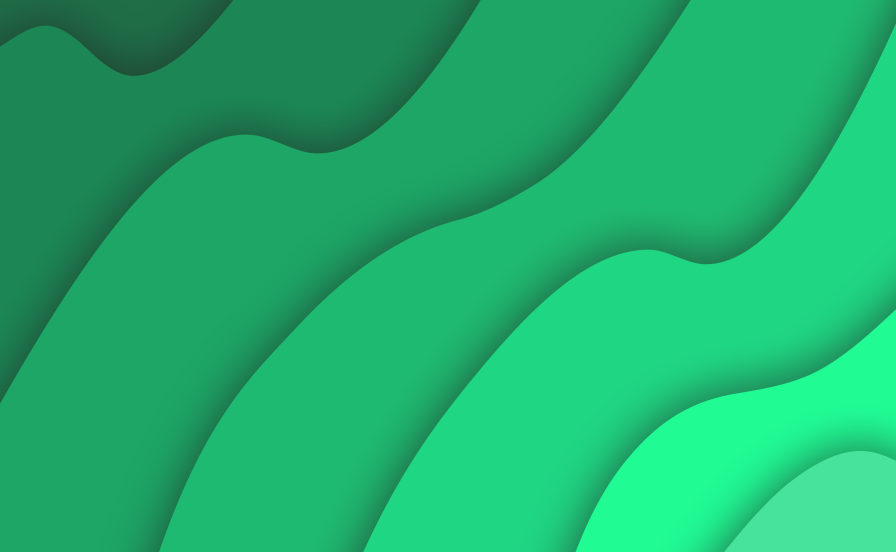
Reproduce this background procedurally as a WebGL 1 fragment shader.

```glsl
precision highp float;
// Stacked green paper waves rising to the right, each casting a soft shadow.

uniform vec2 u_resolution;

#define CANVAS_WIDTH 7.68
#define SHADOW_SIGMA 0.20
#define SHADOW_OPACITY 0.74
#define SHADOW_COLOR vec3(0.12, 0.16, 0.14)
#define BACKDROP vec3(0.12, 0.43, 0.28)

// Cubic Hermite segment; each knot is (x, height, slope).
float hermite(float x, vec3 a, vec3 b) {
    float w = b.x - a.x;
    float t = (x - a.x) / w;
    float s = 1.0 - t;
    return s * s * ((1.0 + 2.0 * t) * a.y + t * w * a.z)
         + t * t * ((3.0 - 2.0 * t) * b.y - s * w * b.z);
}

// Smooth wave crest through five knots, continued straight past both ends.
float crest(float x, vec3 a, vec3 b, vec3 c, vec3 d, vec3 e) {
    if (x < a.x) return a.y + a.z * (x - a.x);
    if (x < b.x) return hermite(x, a, b);
    if (x < c.x) return hermite(x, b, c);
    if (x < d.x) return hermite(x, c, d);
    if (x < e.x) return hermite(x, d, e);
    return e.y + e.z * (x - e.x);
}

// Lays one sheet, filled below its crest, over the colour beneath it.
vec3 addSheet(vec3 under, vec2 p, vec3 fill,
              vec3 a, vec3 b, vec3 c, vec3 d, vec3 e) {
    // Gaussian blur: weighted columns across, a soft step down each column.
    float shade = 0.0;
    float total = 0.0;
    for (int i = -8; i <= 8; i++) {
        float z = float(i) * 0.3;
        float weight = exp(-0.5 * z * z);
        float depth = p.y - crest(p.x + z * SHADOW_SIGMA, a, b, c, d, e);
        shade += weight * smoothstep(-2.2, 2.2, depth / SHADOW_SIGMA);
        total += weight;
    }
    vec3 color = mix(under, SHADOW_COLOR, SHADOW_OPACITY * shade / total);

    // Crisp edge, using the slope to turn height into distance.
    float pixel = CANVAS_WIDTH / u_resolution.x;
    float h = crest(p.x, a, b, c, d, e);
    float slope = (crest(p.x + pixel, a, b, c, d, e) - h) / pixel;
    float dist = (p.y - h) / sqrt(1.0 + slope * slope);
    return mix(color, fill, smoothstep(-0.7, 0.7, dist / pixel));
}

void main() {
    // Canvas units with y pointing down from the top edge.
    vec2 p = vec2(gl_FragCoord.x, u_resolution.y - gl_FragCoord.y)
           * CANVAS_WIDTH / u_resolution.x;

    // Sheets from the dark back to the bright front.
    vec3 color = BACKDROP;
    color = addSheet(color, p, vec3(0.11, 0.53, 0.335),
        vec3(0.0, 0.40, -0.65), vec3(0.40, 0.22, 0.03), vec3(0.77, 0.44, 0.95),
        vec3(1.14, 0.65, 0.0), vec3(2.0, 0.0, -1.25));
    color = addSheet(color, p, vec3(0.113, 0.65, 0.40),
        vec3(0.0, 3.46, -1.75), vec3(1.0, 1.92, -1.25), vec3(2.14, 1.155, 0.05),
        vec3(2.72, 1.315, 0.0), vec3(4.12, 0.0, -1.65));
    color = addSheet(color, p, vec3(0.12, 0.73, 0.443),
        vec3(1.36, 4.74, -2.9), vec3(2.56, 2.787, -1.07), vec3(3.92, 1.887, -0.26),
        vec3(4.587, 1.58, -0.62), vec3(5.92, 0.0, -1.55));
    color = addSheet(color, p, vec3(0.123, 0.84, 0.513),
        vec3(3.11, 4.74, -2.2), vec3(4.127, 3.153, -1.2), vec3(5.56, 2.14, 0.0),
        vec3(6.05, 2.265, 0.0), vec3(7.68, 0.2, -2.2));
    color = addSheet(color, p, vec3(0.125, 0.985, 0.58),
        vec3(4.93, 4.74, -2.6), vec3(5.45, 3.85, -1.1), vec3(6.3, 3.375, -0.17),
        vec3(6.9, 3.23, -0.40), vec3(7.68, 2.65, -0.95));
    color = addSheet(color, p, vec3(0.28, 0.89, 0.61),
        vec3(6.2, 4.74, -1.25), vec3(6.8, 4.11, -0.75), vec3(7.38, 3.865, 0.0),
        vec3(7.68, 3.95, 0.5), vec3(8.3, 4.4, 0.8));

    gl_FragColor = vec4(color, 1.0);
}
```
